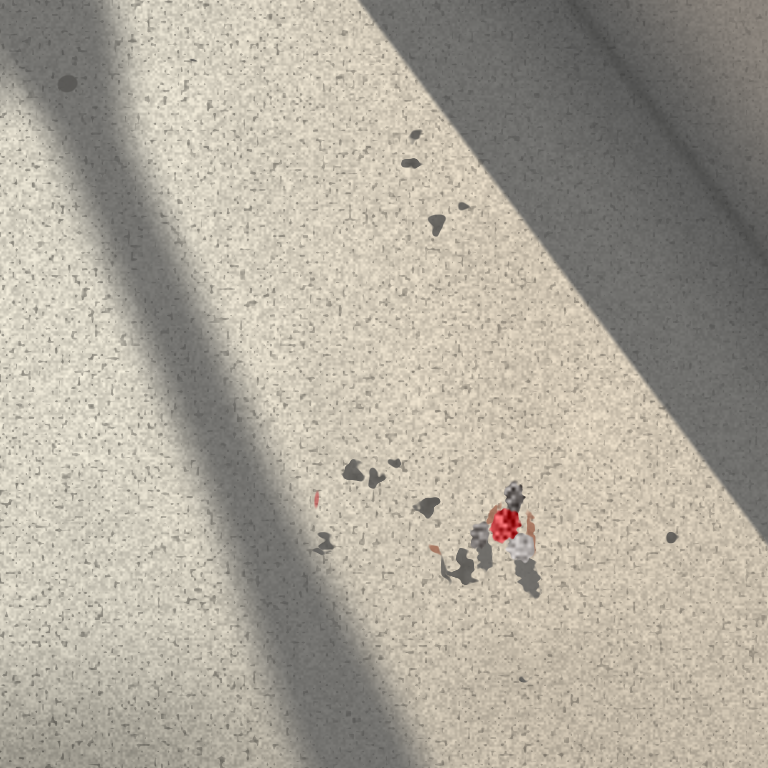
Reproduce this texture procedurally as a Shadertoy shader.

```glsl
// Sunlit speckled pavement seen from above, crossed by a soft diagonal shadow
// and a hard-edged shaded strip, with scattered dry scraps and one bright bundle.
// Layers: value-noise grain, shadow masks from line distances, warped ellipses.

const vec3 LIT_COOL   = vec3(0.845, 0.825, 0.765);
const vec3 LIT_WARM   = vec3(0.825, 0.780, 0.705);
const vec3 SHADE      = vec3(0.440, 0.438, 0.428);
const vec3 SHADE_DEEP = vec3(0.365, 0.365, 0.360);
const vec3 SHADE_FAR  = vec3(0.535, 0.510, 0.480);
const vec3 SCRAP      = vec3(0.340, 0.335, 0.325);
const vec3 CLOTH_RED  = vec3(0.740, 0.230, 0.240);
const vec3 CLOTH_GREY = vec3(0.600, 0.580, 0.570);
const vec3 RUST       = vec3(0.620, 0.400, 0.310);

const vec2  EDGE_NORMAL = vec2(0.800, 0.601); // hard shadow edge
const float EDGE_OFFSET = 0.974;
const float EDGE_SOFT   = 0.004;
const float GRAIN_CELLS = 310.0;
const float GRAIN_GAIN  = 0.30;
const int   SCRAP_COUNT = 14;

// x, y and radius of each scrap
const vec3 SCRAPS[SCRAP_COUNT] = vec3[SCRAP_COUNT](
    vec3(0.537, 0.784, 0.014), vec3(0.541, 0.821, 0.007),
    vec3(0.571, 0.708, 0.012), vec3(0.604, 0.729, 0.007),
    vec3(0.462, 0.387, 0.014), vec3(0.490, 0.377, 0.011),
    vec3(0.517, 0.397, 0.011), vec3(0.557, 0.336, 0.014),
    vec3(0.426, 0.296, 0.011), vec3(0.419, 0.284, 0.008),
    vec3(0.607, 0.257, 0.020), vec3(0.872, 0.300, 0.008),
    vec3(0.681, 0.117, 0.008), vec3(0.253, 0.922, 0.005));

float hash(vec2 p) {
    uvec2 q = uvec2(ivec2(p)) * uvec2(1597334677u, 3812015801u);
    uint n = (q.x ^ q.y) * 1597334677u;
    n = (n ^ (n >> 15)) * 2246822519u;
    return float((n ^ (n >> 13)) >> 8) / 16777216.0;
}

float noise(vec2 p) {
    vec2 i = floor(p), f = fract(p);
    f = f * f * (3.0 - 2.0 * f);
    return mix(mix(hash(i), hash(i + vec2(1, 0)), f.x),
               mix(hash(i + vec2(0, 1)), hash(i + vec2(1, 1)), f.x), f.y);
}

// Coverage of a tilted ellipse
float ellipse(vec2 p, vec2 centre, vec2 radius, float angle) {
    float c = cos(angle), s = sin(angle);
    vec2 q = mat2(c, -s, s, c) * (p - centre);
    float d = (length(q / radius) - 1.0) * min(radius.x, radius.y);
    float aa = 1.0 / iResolution.y;
    return 1.0 - smoothstep(-aa, aa, d);
}

// Blurred diagonal shadow, widening at both ends
float softShadow(vec2 p) {
    float t = 1.0 - p.y;
    float u = abs(p.x - 0.042 - 0.431 * t);
    float core = 0.012 + 0.05 * smoothstep(0.2, 0.0, t) + 0.03 * smoothstep(0.6, 1.0, t);
    float band = 1.0 - smoothstep(core, core + 0.078, u);
    float pool = smoothstep(0.18, 0.06, t) * smoothstep(0.16, 0.09, p.x);
    return max(band, 0.9 * pool);
}

vec3 shadedStrip(float d) {
    vec3 col = mix(SHADE, SHADE_DEEP, smoothstep(0.07, 0.22, d));
    col = mix(col, SHADE_FAR, smoothstep(0.215, 0.40, d));
    return col - 0.045 * exp(-pow((d - 0.222) / 0.010, 2.0));
}

vec3 drawScraps(vec3 col, vec2 p) {
    vec2 warp = vec2(noise(p * 95.0), noise(p * 95.0 + 37.0)) - 0.5;
    for (int i = 0; i < SCRAP_COUNT; i++) {
        vec3 s = SCRAPS[i];
        float k = hash(vec2(float(i), 7.0));
        vec2 radius = s.z * vec2(1.0, mix(0.5, 0.85, k));
        float m = ellipse(p + warp * s.z * 1.5, s.xy, radius, 3.0 * k - 0.6);
        col = mix(col, SCRAP + 0.10 * warp.x, 0.88 * m);
    }
    col = mix(col, SCRAP, 0.85 * ellipse(p, vec2(0.088, 0.891), vec2(0.013, 0.011), 0.3));
    col = mix(col, SCRAP, 0.8 * ellipse(p + warp * 0.01, vec2(0.580, 0.258), vec2(0.004, 0.020), 0.2));
    col = mix(col, RUST, 0.8 * ellipse(p + warp * 0.01, vec2(0.569, 0.285), vec2(0.008, 0.005), -0.4));
    return mix(col, CLOTH_RED, 0.6 * ellipse(p + warp * 0.005, vec2(0.412, 0.349), vec2(0.003, 0.010), -0.1));
}

// Crumpled bundle: cast shadows first, then folds of cloth
vec3 drawBundle(vec3 col, vec2 p) {
    float fold = noise(p * 190.0) - 0.5;
    vec2 q = p + 0.007 * vec2(fold, noise(p * 130.0 + 19.0) - 0.5);
    col = mix(col, SCRAP + 0.06, 0.9 * ellipse(q, vec2(0.687, 0.252), vec2(0.013, 0.031), 0.30));
    col = mix(col, SCRAP + 0.06, 0.9 * ellipse(q, vec2(0.631, 0.279), vec2(0.010, 0.023), 0.05));
    col = mix(col, RUST, 0.8 * ellipse(q, vec2(0.692, 0.306), vec2(0.005, 0.026), 0.1));
    col = mix(col, RUST, 0.8 * ellipse(q, vec2(0.641, 0.329), vec2(0.006, 0.016), -0.5));
    col = mix(col, CLOTH_GREY - 0.1 + 0.4 * fold, ellipse(q, vec2(0.625, 0.303), vec2(0.012, 0.018), -0.3));
    col = mix(col, CLOTH_GREY + 0.08 + 0.4 * fold, ellipse(q, vec2(0.678, 0.288), vec2(0.017, 0.020), 0.3));
    col = mix(col, CLOTH_RED + 0.6 * fold, ellipse(q, vec2(0.658, 0.316), vec2(0.017, 0.023), -0.4));
    return mix(col, CLOTH_GREY - 0.14 + 0.6 * fold, ellipse(q, vec2(0.669, 0.353), vec2(0.012, 0.020), 0.0));
}

void mainImage(out vec4 fragColor, in vec2 fragCoord) {
    vec2 p = fragCoord / iResolution.xy;

    // Pavement tone, duller towards the lower corners
    vec3 col = mix(LIT_COOL, LIT_WARM, smoothstep(0.1, 0.75, p.x));
    col *= 1.0 - 0.22 * smoothstep(0.20, -0.03, p.y) * smoothstep(0.65, 0.1, p.x);
    col *= 1.0 - 0.07 * smoothstep(0.45, 0.05, p.y) + 0.05 * (noise(p * 9.0) - 0.5);

    // Shadows
    float d = dot(p, EDGE_NORMAL) - EDGE_OFFSET;
    float strip = smoothstep(-EDGE_SOFT, EDGE_SOFT, d);
    float soft = softShadow(p);
    col = mix(col, SHADE, 0.96 * soft);
    col = mix(col, shadedStrip(d), strip);

    // Mineral grain with sparse dark chips
    float grain = 0.65 * noise(p * GRAIN_CELLS) + 0.35 * noise(p * GRAIN_CELLS * 0.6 + 53.0) - 0.5;
    float chips = smoothstep(0.72, 0.95, noise(p * GRAIN_CELLS * 0.75 + 91.0));
    float contrast = 1.0 - 0.45 * max(strip, soft);
    col *= 1.0 + contrast * (GRAIN_GAIN * grain - mix(0.30, 0.20, p.x) * chips);

    col = drawScraps(col, p);
    col = drawBundle(col, p);
    fragColor = vec4(clamp(col, 0.0, 1.0), 1.0);
}
```
